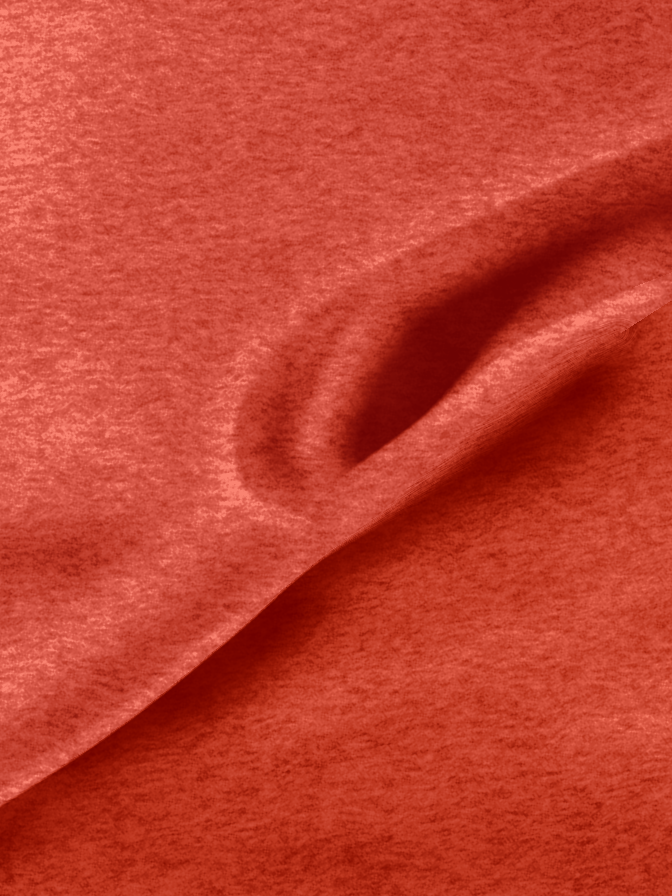
This texture is drawn by a Shadertoy shader. Its source:

```glsl
float hash(vec2 p) {
    p = fract(p * vec2(0.1031, 0.1137));
    p += dot(p, p.yx + 33.33);
    return fract((p.x + p.y) * p.x * 7.31);
}

float noise(vec2 p) {
    vec2 i = floor(p), f = fract(p);
    f = f * f * (3.0 - 2.0 * f);
    return mix(mix(hash(i), hash(i + vec2(1, 0)), f.x),
               mix(hash(i + vec2(0, 1)), hash(i + vec2(1, 1)), f.x), f.y);
}

float bump(float d, float width) {
    return exp(-d * d / (width * width));
}

float pool(vec2 p, vec2 centre, vec2 radius) {
    vec2 q = (p - centre) / radius;
    return exp(-dot(q, q));
}

vec2 spline(vec2 a, vec2 b, vec2 c, vec2 d, float t) {
    return b + 0.5 * t * (c - a + t * (2.0 * a - 5.0 * b + 4.0 * c - d
         + t * (3.0 * (b - c) + d - a)));
}

// Signed distance (positive on the left) and progress along a smooth curve
vec2 fold(vec2 p, vec2 k[8]) {
    float best = 1e5, side = 1.0, along = 0.0;
    vec2 a = k[1];
    for (int s = 0; s < 5; s++) {
        for (int j = 1; j <= 8; j++) {
            vec2 b = spline(k[s], k[s + 1], k[s + 2], k[s + 3], float(j) / 8.0);
            vec2 e = b - a, w = p - a;
            float h = clamp(dot(w, e) / dot(e, e), 0.0, 1.0);
            float d = length(w - e * h);
            if (d < best) {
                best = d;
                side = e.x * w.y - e.y * w.x < 0.0 ? -1.0 : 1.0;
                along = (float(s * 8 + j - 1) + h) / 40.0;
            }
            a = b;
        }
    }
    return vec2(best * side, along);
}

vec3 silk(float tone) {
    vec3 ramp[6] = vec3[6](vec3(0.43, 0.01, 0.01), vec3(0.60, 0.11, 0.06),
        vec3(0.74, 0.22, 0.15), vec3(0.80, 0.30, 0.24),
        vec3(0.87, 0.37, 0.31), vec3(0.98, 0.51, 0.44));
    float x = clamp(tone, 0.0, 1.0) * 5.0;
    int i = min(int(x), 4);
    return mix(ramp[i], ramp[i + 1], x - float(i));
}

void mainImage(out vec4 fragColor, in vec2 fragCoord) {
    vec2 p = fragCoord / iResolution.xy * vec2(1.0, 4.0 / 3.0);

    vec2 under = fold(p, vec2[8](vec2(-0.2, 0.02), vec2(-0.03, 0.115), vec2(0.174, 0.248),
        vec2(0.347, 0.387), vec2(0.46, 0.487), vec2(0.62, 0.60), vec2(0.92, 0.835), vec2(1.1, 0.88)));
    vec2 crest = fold(p, vec2[8](vec2(0.40, 0.52), vec2(0.44, 0.56), vec2(0.486, 0.603),
        vec2(0.608, 0.690), vec2(0.694, 0.762), vec2(0.78, 0.830), vec2(0.94, 0.905), vec2(1.05, 0.93)));
    vec2 outer = fold(p, vec2[8](vec2(0.5, 0.55), vec2(0.44, 0.567), vec2(0.358, 0.62),
        vec2(0.365, 0.75), vec2(0.5, 0.908), vec2(0.73, 1.03), vec2(1.02, 1.155), vec2(1.2, 1.22)));
    vec2 inner = fold(p, vec2[8](vec2(0.52, 0.56), vec2(0.488, 0.60), vec2(0.463, 0.66),
        vec2(0.484, 0.743), vec2(0.54, 0.847), vec2(0.64, 0.94), vec2(1.02, 1.10), vec2(1.2, 1.16)));

    // Upper cloth
    float upper = 0.60 + 0.26 * pool(p, vec2(0.0, 1.15), vec2(0.16, 0.25))
        + 0.22 * pool(p, vec2(0.03, 0.70), vec2(0.2, 0.13))
        + 0.12 * pool(p, vec2(0.2, 1.3), vec2(0.25, 0.1))
        - 0.24 * pool(p, vec2(0.08, 0.51), vec2(0.19, 0.055))
        - 0.14 * pool(p, vec2(1.0, 1.30), vec2(0.5, 0.14));
    upper += 0.24 * bump(outer.x - 0.010, 0.032) * (1.0 - 0.5 * outer.y);

    // Roll running from the lower left up to the right
    float left = 1.0 - smoothstep(0.3, 0.6, p.x);
    upper += left * (0.20 * bump(under.x - 0.15, 0.045) - 0.18 * bump(under.x - 0.062, 0.04)
        + 0.20 * bump(under.x - 0.014, 0.012));
    float roll = 0.50 + 0.38 * bump(crest.x + 0.013, 0.020) * smoothstep(0.15, 0.6, crest.y)
        + 0.10 * bump(crest.x + 0.055, 0.035);

    // Hollow behind the roll, with its inner pleat
    float pleat = 1.0 - smoothstep(0.5, 0.9, inner.y);
    float hollow = 0.50 - 0.27 * bump(outer.x + 0.062, 0.032) * (1.0 - smoothstep(0.35, 0.75, outer.y))
        + 0.30 * bump(inner.x - 0.003, 0.020) * pleat
        + 0.12 * bump(inner.x - 0.045, 0.012) * pleat * smoothstep(0.25, 0.5, inner.y)
        + 0.34 * bump(outer.x + 0.002, 0.009) * smoothstep(0.3, 0.7, outer.y);
    float rim = mix(0.008, 0.10, smoothstep(0.62, 0.92, p.x));
    float cavity = smoothstep(0.01, 0.075, -inner.x) * smoothstep(0.0, rim, crest.x);
    hollow = mix(hollow, 0.04, cavity * mix(1.0, 0.75, smoothstep(0.75, 1.0, p.x)));
    hollow -= 0.22 * bump(inner.x + 0.02, 0.045) * smoothstep(0.6, 0.9, p.x);
    hollow += 0.22 * pool(p, vec2(1.02, 0.95), vec2(0.11, 0.045));

    // Lower cloth and the shadow cast on it
    float lower = 0.44 + 0.15 * bump(p.y - 0.35 * p.x - 0.12, 0.05)
        + 0.24 * pool(p, vec2(1.0, 0.28), vec2(0.25, 0.10))
        + 0.14 * pool(p, vec2(0.85, 0.55), vec2(0.3, 0.07))
        + 0.12 * pool(p, vec2(0.55, 0.46), vec2(0.12, 0.04))
        - 0.12 * pool(p, vec2(0.5, 0.05), vec2(0.5, 0.06));
    float reach = 0.06 + 0.04 * bump(p.x - 0.28, 0.15) + 0.045 * smoothstep(0.6, 0.8, p.x);
    lower -= 0.42 * bump(min(under.x + 0.02, 0.0), reach) * (1.0 - smoothstep(0.86, 1.02, p.x));

    // Layers from back to front
    float inside = smoothstep(0.008, -0.008, outer.x);
    inside *= smoothstep(-0.003, 0.004, crest.x);
    float front = smoothstep(0.003, -0.004, crest.x) * smoothstep(0.43, 0.52, p.x);
    float tone = mix(mix(upper, roll, front), hollow, inside);
    float blur = mix(0.003, 0.035, smoothstep(0.45, 0.8, p.x));
    float below = smoothstep(blur, -blur, under.x) * (1.0 - inside);
    tone = mix(tone, lower, below);

    // Crepe wrinkles and fine weave
    vec2 c = p + 0.014 * vec2(noise(p * 20.0 + 5.0), noise(p * 16.0));
    c.y -= 0.15 * c.x * below;
    float crepe = noise(c * vec2(60, 170)) + 0.8 * noise(c * vec2(110, 290) + 17.0) - 0.9;
    float grain = noise(p * mat2(0.8, 0.6, -0.6, 0.8) * 360.0) - 0.5;
    float sheen = smoothstep(-0.15, 0.75, tone);
    tone += (0.29 * crepe + 0.30 * grain) * sheen;
    tone += 0.08 * (noise(p * vec2(9, 16)) - 0.5);

    vec3 color = silk(tone) - below * vec3(0.0, 0.015, 0.035);
    fragColor = vec4(color, 1.0);
}
```
